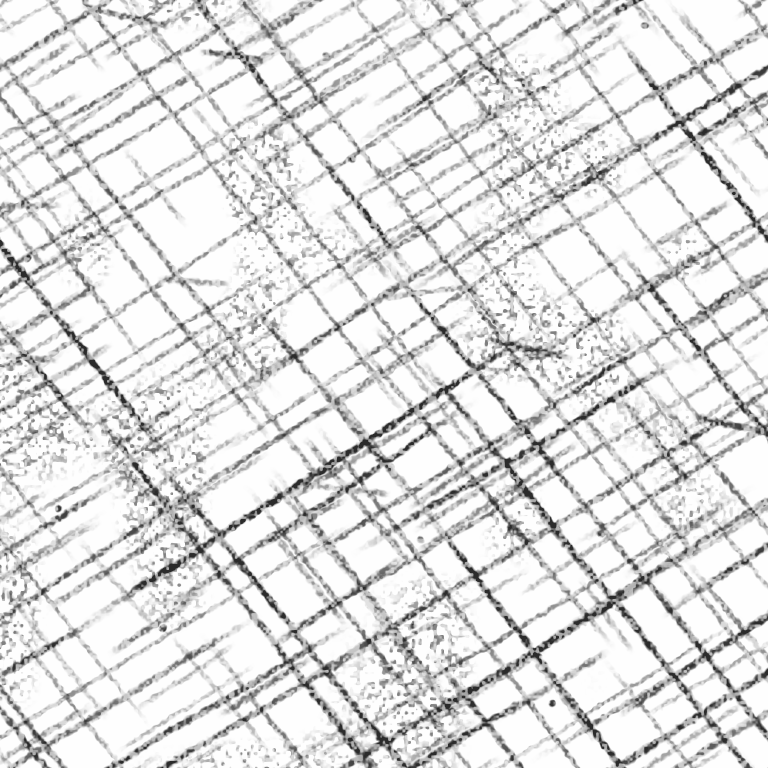
A WebGL 2 fragment shader for this pattern:

```glsl
#version 300 es
precision highp float;

uniform vec2 u_resolution;
out vec4 fragColor;

vec3 hash3(vec2 p) {
    vec3 q = fract(p.xyx * vec3(0.1031, 0.1030, 0.0973));
    q += dot(q, q.yxz + 33.33);
    return fract((q.xxy + q.yzz) * q.zyx);
}

float noise(vec2 p) {
    vec2 cell = floor(p), f = fract(p);
    f = f * f * (3.0 - 2.0 * f);
    float low = mix(hash3(cell).x, hash3(cell + vec2(1, 0)).x, f.x);
    float high = mix(hash3(cell + vec2(0, 1)).x, hash3(cell + vec2(1, 1)).x, f.x);
    return mix(low, high, f.y);
}

// Rows of finite, slightly tilted strokes running along one angle
float strokes(vec2 p, float angle, vec2 size, float density, float tilt, float seed) {
    vec2 along = vec2(cos(angle), sin(angle));
    vec2 q = vec2(dot(p, along), dot(p, vec2(-along.y, along.x)));
    q.y += 0.003 * (noise(q * 14.0 + seed) - 0.5) + 0.0036 * (noise(p * 190.0) - 0.5);
    float row = floor(q.y / size.y);
    float pressure = 0.0;
    for (int j = -1; j <= 1; j++) {
        float y = row + float(j);
        float shift = hash3(vec2(y, seed)).y;
        float column = floor(q.x / size.x + shift);
        for (int i = -1; i <= 1; i++) {
            vec2 id = vec2(column + float(i), y);
            vec3 place = hash3(id + seed * 17.0);
            vec3 style = hash3(id + seed * 29.0 + 71.0);
            vec2 center = vec2(id.x - shift + 0.3 + 0.4 * place.x, y + 0.15 + 0.7 * place.y);
            vec2 d = q - center * size;
            d.y -= d.x * tilt * (style.x - 0.5);
            float halfLength = size.x * (0.3 + 0.35 * style.y);
            float width = mix(0.0040, 0.0064, style.z);
            float body = 1.0 - smoothstep(0.25 * width, width, abs(d.y));
            float ends = 1.0 - smoothstep(halfLength - 0.14 * size.x, halfLength, abs(d.x));
            float strength = 0.42 + 0.52 * style.z * style.z;
            pressure = max(pressure, body * ends * strength * step(place.z, density));
        }
    }
    return pressure * (0.7 + 0.6 * noise(q * vec2(16.0, 30.0) + seed));
}

// Sparse round specks
float specks(vec2 p) {
    vec2 cell = floor(p * 8.0);
    vec3 h = hash3(cell + 113.0);
    vec2 d = p - (cell + 0.2 + 0.6 * h.xy) / 8.0;
    float radius = length(d) + 0.003 * (noise(p * 150.0) - 0.5);
    return (1.0 - smoothstep(0.0025, 0.006, radius)) * step(h.z, 0.16);
}

float layer(float base, float added) {
    return 1.0 - (1.0 - base) * (1.0 - clamp(added, 0.0, 1.0));
}

void main() {
    vec2 p = gl_FragCoord.xy / min(u_resolution.x, u_resolution.y);

    // Crossed hatching: long firm strokes and short faint ones
    float pressure = strokes(p, 0.56, vec2(0.72, 0.044), 0.92, 0.06, 1.0);
    pressure = layer(pressure, 0.65 * strokes(p, 0.56, vec2(0.22, 0.038), 0.55, 0.10, 2.0));
    pressure = layer(pressure, strokes(p, -0.90, vec2(0.62, 0.056), 0.92, 0.06, 3.0));
    pressure = layer(pressure, 0.6 * strokes(p, -0.90, vec2(0.20, 0.060), 0.42, 0.08, 4.0));

    // Stray marks
    pressure = layer(pressure, 0.7 * strokes(p, -0.02, vec2(0.13, 0.10), 0.13, 0.5, 5.0));
    pressure = layer(pressure, 0.8 * specks(p));

    // Dusty smudges
    float dust = smoothstep(0.62, 0.85, noise(p * 9.0 + 40.0));
    pressure = layer(pressure, 0.5 * dust * smoothstep(0.5, 0.8, noise(p * 210.0 + 9.0)));

    // Paper tooth breaks up the charcoal
    float tooth = smoothstep(0.2, 0.8, noise(p * 270.0));
    float ink = clamp(pressure * mix(0.4, 1.2, tooth), 0.0, 1.0);
    vec3 paper = vec3(0.995), charcoal = vec3(0.17);
    fragColor = vec4(mix(paper, charcoal, ink), 1.0);
}
```
